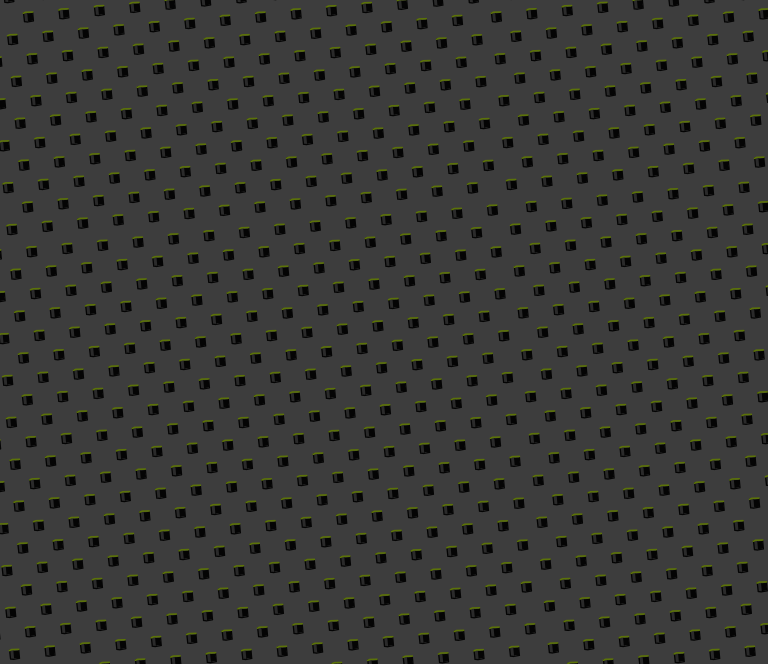
This pattern is drawn by a WebGL 1 fragment shader. Its source:

```glsl
precision highp float;

uniform vec2 u_resolution;

// Lengths are in canvas widths, measured from the top left corner.
const vec2 CELL = vec2(0.04633, 0.05475);   // one brick-offset pair of boxes
const vec2 ORIGIN = vec2(0.0371, 0.0221);   // centre of the first box
const float TILT = 0.09;                    // lattice rotation in radians
const vec2 SEAM = vec2(12.8, 5.28);         // where the spacing slips, in cells
const vec2 SLIP = vec2(0.00456, 0.00365);   // extra gap past each seam
const float BOX_SIZE = 0.0066;              // half width of a box

// Lengths below are in box half widths.
const float LINE_HALF = 0.13;
const float RIM_HALF = 0.16;

const vec3 GROUND = vec3(0.24);
const vec3 SIDE = vec3(0.165);
const vec3 INK = vec3(0.015);
const vec3 RIM = vec3(0.36, 0.45, 0.03);

float boxDistance(vec2 p, vec2 center, vec2 halfSize) {
  vec2 d = abs(p - center) - halfSize;
  return length(max(d, 0.0)) + min(max(d.x, d.y), 0.0);
}

float segmentDistance(vec2 p, vec2 a, vec2 b) {
  vec2 ab = b - a;
  return length(p - a - ab * clamp(dot(p - a, ab) / dot(ab, ab), 0.0, 1.0));
}

float coverage(float dist, float pixel) {
  return clamp(0.5 - dist / pixel, 0.0, 1.0);
}

// Position relative to the nearest box centre, y pointing down.
vec2 latticeOffset(vec2 p) {
  float c = cos(TILT);
  float s = sin(TILT);
  vec2 d = p - ORIGIN;
  vec2 q = vec2(c * d.x - s * d.y, s * d.x + c * d.y);
  q -= SLIP * step(SEAM * CELL, q);

  float rowHeight = 0.5 * CELL.y;
  float row = floor(q.y / rowHeight + 0.5);
  q.y -= row * rowHeight;
  q.x -= 0.5 * CELL.x * mod(row, 2.0);
  q.x -= CELL.x * floor(q.x / CELL.x + 0.5);
  return q;
}

vec3 drawBox(vec2 p, float pixel) {
  vec3 color = GROUND;

  // Pale side face, then the dark front panel
  float side = boxDistance(p, vec2(-0.45, 0.0), vec2(0.45, 0.9));
  color = mix(color, SIDE, coverage(side, pixel));
  float ink = boxDistance(p, vec2(0.37, 0.05), vec2(0.54, 0.77));

  // Outline of the left, bottom and right edges
  float outline = segmentDistance(p, vec2(-0.9, -0.85), vec2(-0.87, 0.85));
  outline = min(outline, segmentDistance(p, vec2(-0.87, 0.85), vec2(-0.3, 0.97)));
  outline = min(outline, segmentDistance(p, vec2(-0.3, 0.97), vec2(0.9, 0.86)));
  outline = min(outline, segmentDistance(p, vec2(0.9, 0.86), vec2(0.9, -0.8)));
  ink = min(ink, outline - LINE_HALF);
  color = mix(color, INK, coverage(ink, pixel));

  // Bent coloured rim along the top
  float rim = segmentDistance(p, vec2(-0.92, -0.84), vec2(-0.45, -0.98));
  rim = min(rim, segmentDistance(p, vec2(-0.45, -0.98), vec2(0.9, -0.9)));
  return mix(color, RIM, coverage(rim - RIM_HALF, pixel));
}

void main() {
  vec2 p = vec2(gl_FragCoord.x, u_resolution.y - gl_FragCoord.y) / u_resolution.x;
  float pixel = 1.0 / (u_resolution.x * BOX_SIZE);
  gl_FragColor = vec4(drawBox(latticeOffset(p) / BOX_SIZE, pixel), 1.0);
}
```
